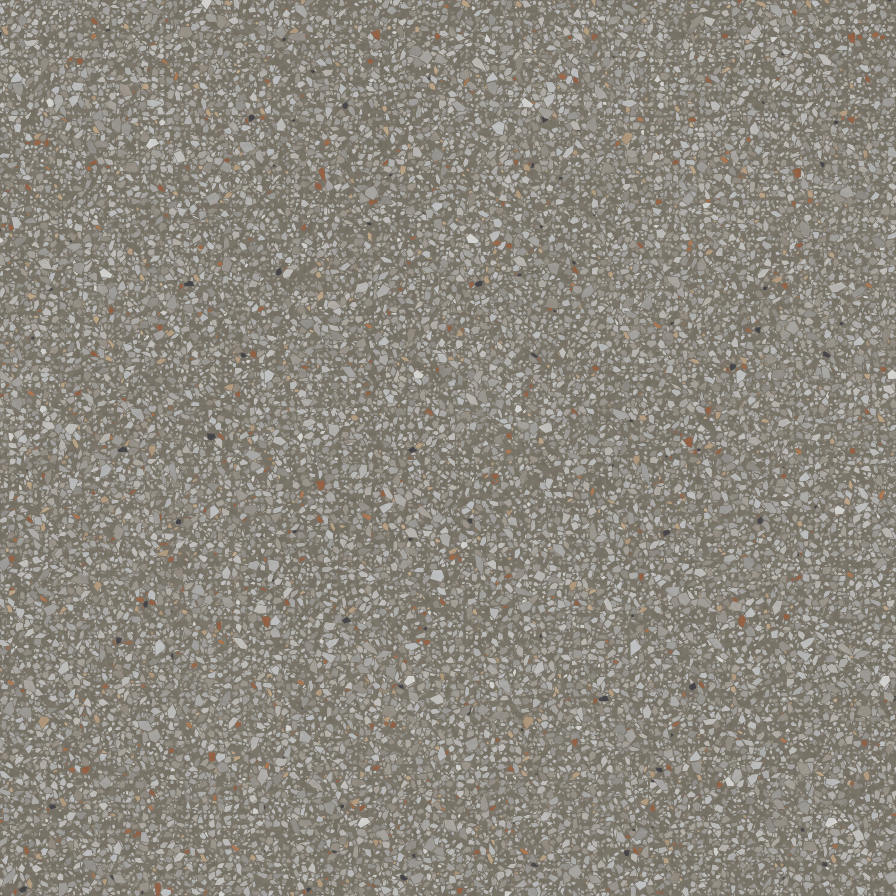
Reproduce this texture procedurally as a WebGL 2 fragment shader.

```glsl
#version 300 es
precision highp float;
// Fine terrazzo: small angular stone chips set in warm grey cement.

uniform vec2 u_resolution;
out vec4 fragColor;

const float TAU = 6.2831853;
const int SIDES = 5;

float hash(vec2 p) {
    return fract(sin(dot(p, vec2(127.1, 311.7))) * 43758.5453);
}

float valueNoise(vec2 p) {
    vec2 cell = floor(p);
    vec2 f = fract(p);
    f = f * f * (3.0 - 2.0 * f);
    float low = mix(hash(cell), hash(cell + vec2(1.0, 0.0)), f.x);
    float high = mix(hash(cell + vec2(0.0, 1.0)), hash(cell + 1.0), f.x);
    return mix(low, high, f.y);
}

// Distance to an irregular, stretched convex polygon
float chipDistance(vec2 p, float radius, vec2 seed) {
    float turn = TAU * hash(seed + 3.1);
    float stretch = mix(0.66, 1.0, hash(seed + 5.7));
    vec2 axis = vec2(cos(turn), sin(turn));
    vec2 q = vec2(dot(p, axis) * stretch, dot(p, vec2(-axis.y, axis.x)) / stretch);
    float d = -1e3;
    for (int i = 0; i < SIDES; i++) {
        float side = float(i);
        float jitter = hash(seed + 11.3 + side * 1.7);
        float angle = (side + 0.75 * jitter) * TAU / float(SIDES);
        float offset = radius * mix(0.75, 1.2, fract(jitter * 17.0));
        d = max(d, dot(q, vec2(cos(angle), sin(angle))) - offset);
    }
    return d;
}

// Nearest chip of one size class: x = distance in canvas units, y = chip id
vec2 chipLayer(vec2 uv, float cells, float presence, vec2 radii, float gap, float seed) {
    vec2 p = uv * cells;
    vec2 home = floor(p);
    float nearest = 4.0;
    float second = 4.0;
    float id = 0.0;
    for (int y = -1; y <= 1; y++) {
        for (int x = -1; x <= 1; x++) {
            vec2 cell = home + vec2(x, y);
            vec2 key = cell + seed;
            if (hash(key + 0.37) > presence) continue;
            vec2 shift = vec2(hash(key + 1.3), hash(key + 2.9)) - 0.5;
            float radius = mix(radii.x, radii.y, hash(key + 7.9));
            float d = chipDistance(p - cell - 0.5 - 0.75 * shift, radius, key);
            if (d < nearest) {
                second = nearest;
                nearest = d;
                id = hash(key + 19.7);
            } else {
                second = min(second, d);
            }
        }
    }
    // Keep a cement joint between touching chips
    float joint = gap - 0.5 * (second - nearest) / cells;
    return vec2(max(nearest / cells, joint), id);
}

// Mostly greys, with a few tan, rust, white and dark stones
vec3 stoneColor(float id) {
    float tone = fract(id * 61.0);
    vec3 stone = mix(vec3(0.56, 0.54, 0.51), vec3(0.75, 0.75, 0.745), tone);
    stone += vec3(-0.012, 0.0, 0.014) * (fract(id * 137.0) - 0.5) * 2.0;
    if (id < 0.055) stone = mix(vec3(0.66, 0.57, 0.46), vec3(0.77, 0.68, 0.56), tone);
    if (id < 0.014) stone = mix(vec3(0.58, 0.38, 0.27), vec3(0.70, 0.49, 0.33), tone);
    if (id > 0.982) stone = vec3(0.82, 0.82, 0.81);
    if (id > 0.996) stone = vec3(0.27, 0.27, 0.29);
    return stone;
}

// Lay chips over the surface, each with a thin cement rim
vec3 layChips(vec3 surface, vec3 cement, vec2 chip, float gap, float pixel) {
    float rim = 1.0 - smoothstep(-0.6 * pixel, 0.6 * pixel, chip.x - gap);
    float body = 1.0 - smoothstep(-0.6 * pixel, 0.6 * pixel, chip.x);
    return mix(mix(surface, cement, rim), stoneColor(chip.y), body);
}

void main() {
    vec2 uv = gl_FragCoord.xy / u_resolution.y;
    float pixel = 1.0 / u_resolution.y;
    float gap = 0.0006;

    // Cement with soft patches and fine grit
    float patches = valueNoise(uv * 9.0) * 0.6 + valueNoise(uv * 27.0 + 40.0) * 0.4;
    float grit = valueNoise(uv * 320.0) - 0.5;
    vec3 cement = vec3(0.472, 0.450, 0.405) + 0.02 * (patches - 0.5) + 0.035 * grit;

    // Chips from small to large, slightly denser in some patches
    float density = 0.25 * (patches - 0.5);
    vec2 small = chipLayer(uv, 185.0, 0.72 + density, vec2(0.18, 0.42), gap, 17.0);
    vec2 medium = chipLayer(uv, 108.0, 0.84 + density, vec2(0.18, 0.44), gap, 251.0);
    vec2 large = chipLayer(uv, 66.0, 0.13, vec2(0.24, 0.40), gap, 523.0);

    vec3 color = layChips(cement, cement, small, gap, pixel);
    color = layChips(color, cement, medium, gap, pixel);
    color = layChips(color, cement, large, gap, pixel);

    // Faint mottling over the polished face
    color += 0.03 * (valueNoise(uv * 240.0 + 90.0) - 0.5);
    fragColor = vec4(color, 1.0);
}
```
